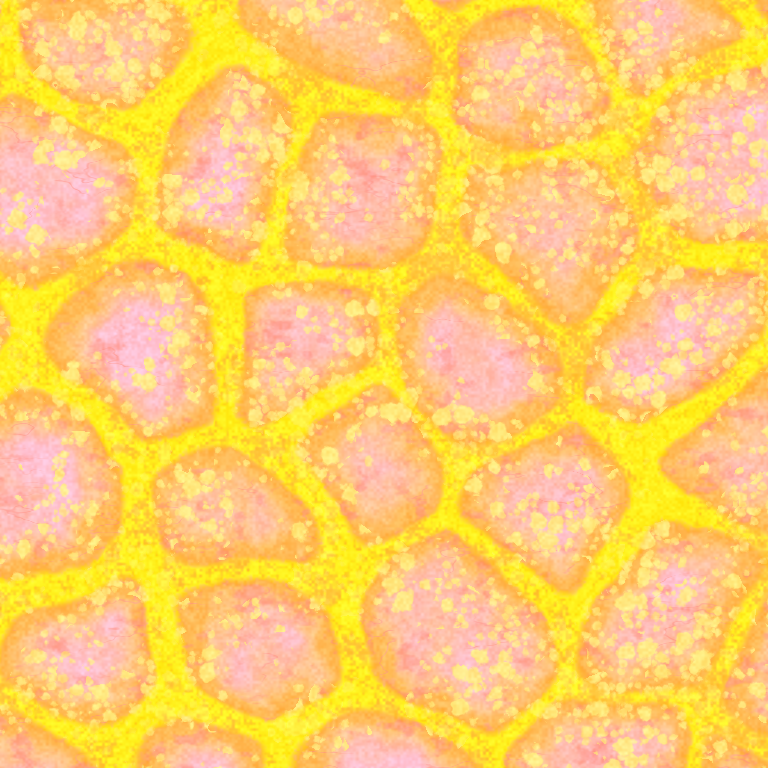
Give the GLSL for this texture, as a WebGL 1 fragment shader.

```glsl
precision highp float;
// Rough pink and orange paving stones set in bright yellow mortar.
// Stones are staggered Voronoi cells with smoothly blended borders; fractal
// noise adds stains and grain, and scattered warped discs make pale flecks.
uniform vec2 u_resolution;

const vec2 STONE_GRID = vec2(4.2, 5.2);
const vec3 MORTAR_DARK = vec3(1.0, 0.79, 0.25);
const vec3 MORTAR_BRIGHT = vec3(1.0, 0.94, 0.11);
const vec3 ORANGE = vec3(1.0, 0.74, 0.35);
const vec3 PEACH = vec3(1.0, 0.78, 0.55);
const vec3 PINK = vec3(1.0, 0.74, 0.69);
const vec3 LILAC = vec3(1.0, 0.77, 0.87);
const vec3 STAIN = vec3(1.0, 0.59, 0.55);
const vec3 FLECK = vec3(1.0, 0.94, 0.50);

float hash(vec2 p) {
  vec3 q = fract(p.xyx * 0.1031);
  q += dot(q, q.yzx + 33.33);
  return fract((q.x + q.y) * q.z);
}

vec2 hash2(vec2 p) {
  return vec2(hash(p + 17.3), hash(p + 71.9));
}

float noise(vec2 p) {
  vec2 cell = floor(p), f = fract(p);
  f = f * f * (3.0 - 2.0 * f);
  float low = mix(hash(cell), hash(cell + vec2(1.0, 0.0)), f.x);
  float high = mix(hash(cell + vec2(0.0, 1.0)), hash(cell + 1.0), f.x);
  return mix(low, high, f.y);
}

float fbm(vec2 p) {
  float sum = 0.0, weight = 0.53;
  for (int i = 0; i < 4; i++) {
    sum += weight * noise(p);
    p = p * 2.03 + 19.7;
    weight *= 0.5;
  }
  return sum;
}

// Stone centre in canvas units; alternate rows are staggered.
vec2 stoneCentre(vec2 cell) {
  float stagger = 0.5 * mod(cell.y, 2.0) - 0.25;
  vec2 jitter = (hash2(cell) - 0.5) * vec2(0.65, 0.55);
  return (cell + 0.5 + jitter + vec2(stagger, 0.0)) / STONE_GRID;
}

// x: rounded distance to the stone border, y: random value of the stone.
vec2 stoneField(vec2 p, float rounding) {
  vec2 home = floor(p * STONE_GRID), nearestCell = home;
  float nearest = 10.0;
  for (int y = -2; y <= 2; y++) {
    for (int x = -2; x <= 2; x++) {
      vec2 cell = home + vec2(float(x), float(y));
      float d = distance(p, stoneCentre(cell));
      if (d < nearest) { nearest = d; nearestCell = cell; }
    }
  }
  vec2 centre = stoneCentre(nearestCell);
  float sum = 0.0;
  for (int y = -2; y <= 2; y++) {
    for (int x = -2; x <= 2; x++) {
      if (x == 0 && y == 0) continue;
      vec2 other = stoneCentre(nearestCell + vec2(float(x), float(y)));
      float border = dot(0.5 * (centre + other) - p, normalize(other - centre));
      sum += exp(-border / rounding);
    }
  }
  return vec2(-log(sum) * rounding, hash(nearestCell + 5.5));
}

// Ragged flecks, one at most per cell.
float flecks(vec2 p, float density, float softness) {
  p += 0.55 * vec2(fbm(p * 2.2), fbm(p * 2.2 + 43.0));
  vec2 home = floor(p);
  float cover = 0.0;
  for (int y = -1; y <= 1; y++) {
    for (int x = -1; x <= 1; x++) {
      vec2 cell = home + vec2(float(x), float(y));
      vec2 centre = cell + 0.2 + 0.6 * hash2(cell);
      float radius = mix(0.15, 0.55, hash(cell + 3.7));
      float present = step(hash(cell + 29.1), density);
      float disc = smoothstep(softness, -softness, distance(p, centre) - radius);
      cover = max(cover, present * disc);
    }
  }
  return cover;
}

void main() {
  vec2 p = gl_FragCoord.xy / min(u_resolution.x, u_resolution.y) + 3.0;
  float grain = 0.6 * noise(p * 260.0) + 0.4 * noise(p * 120.0) - 0.5;
  float blotch = fbm(p * 26.0 + 8.0);
  float patches = fbm(p * 7.0);

  // Stone outline: broad bends, then small chips along the border.
  vec2 bend = vec2(noise(p * 9.0), noise(p * 9.0 + 31.0)) - 0.5;
  vec2 field = stoneField(p + 0.035 * bend, 0.013);
  float inset = field.x + 0.014 * (blotch - 0.5) - 0.03 * (patches - 0.5);
  float stoneMask = smoothstep(0.009, 0.019, inset + 0.008 * grain);
  float dome = smoothstep(0.012, 0.075, inset);

  vec3 mortar = mix(MORTAR_DARK, MORTAR_BRIGHT,
    smoothstep(0.22, 0.62, blotch + 0.6 * grain + 0.5 * (patches - 0.4)));

  // Stone body: orange rim, peach slope, pink and lilac crown.
  float warmth = dome * mix(0.65, 1.15, field.y) + 0.7 * (blotch - 0.5);
  vec3 stone = mix(ORANGE, PEACH, smoothstep(0.1, 0.55, warmth));
  stone = mix(stone, PINK, smoothstep(0.45, 0.95, warmth));
  stone = mix(stone, LILAC, 0.8 * smoothstep(0.85, 1.25, warmth + 0.5 * (patches - 0.5)));
  float stain = smoothstep(0.56, 0.78, fbm(p * vec2(38.0, 52.0) + 61.0));
  stone = mix(stone, STAIN, 0.6 * stain);

  // Thin, mostly level cracks in broken lengths.
  float ridge = abs(fbm(p * vec2(11.0, 30.0) + 90.0) - 0.5);
  float crack = smoothstep(0.018, 0.0, ridge) * smoothstep(0.45, 0.65, noise(p * 22.0));
  stone = mix(stone, STAIN, 0.5 * crack);
  float rim = smoothstep(0.007, 0.015, inset) * smoothstep(0.028, 0.015, inset);
  stone -= rim * vec3(0.0, 0.035, 0.07);

  vec3 color = mix(mortar, stone, stoneMask);
  float cluster = smoothstep(0.28, 0.68, fbm(p * 12.0 + 37.0));
  float cover = max(flecks(p * 42.0, 0.6 * cluster, 0.09),
                    0.8 * flecks(p * 88.0 + 13.0, 0.5 * cluster, 0.15));
  color = mix(color, FLECK, cover * mix(0.35, 0.85, stoneMask));
  color += grain * vec3(0.0, 0.13, 0.2);
  gl_FragColor = vec4(clamp(color, 0.0, 1.0), 1.0);
}
```
